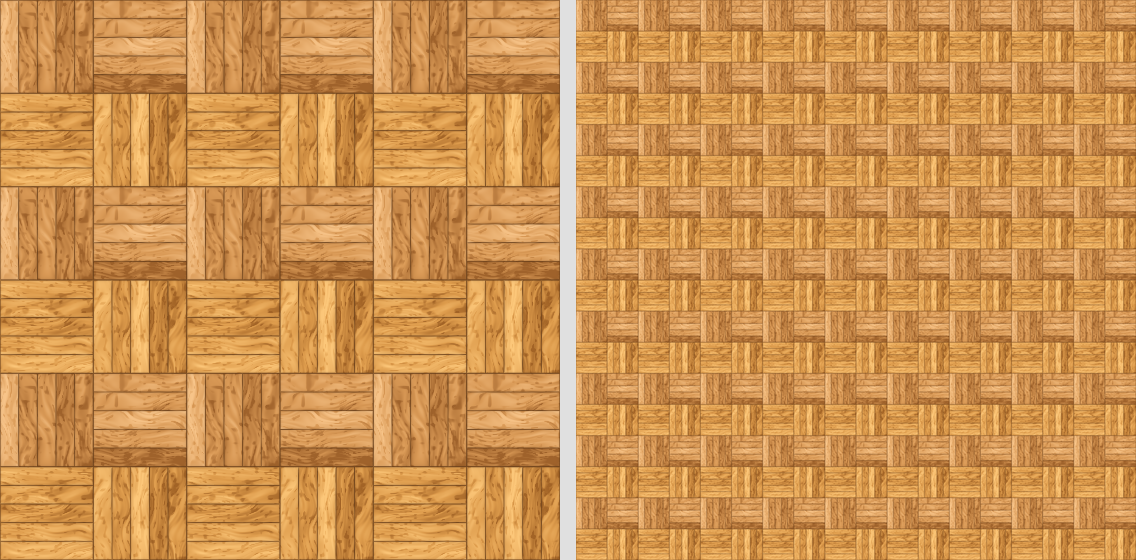
Left, the tile; right, the same tile 3 across and 3 down.
Give the GLSL for this texture, as a WebGL 2 fragment shader.

```glsl
#version 300 es
precision highp float;
// Basket-weave oak parquet: square blocks of five slats, turned at every
// other block. Four different blocks form a group that repeats 3 x 3 times.
// Grain is stretched value noise, seeded by each slat's place in its group.

uniform vec2 u_resolution;
out vec4 fragColor;

const float GROUPS = 3.0;
const float SLATS = 5.0;
const vec3 DARK_OAK = vec3(0.63, 0.39, 0.16);
const vec3 MID_OAK = vec3(0.86, 0.61, 0.32);
const vec3 PALE_OAK = vec3(0.98, 0.78, 0.51);
const vec3 SEAM = vec3(0.40, 0.24, 0.10);

// Base lightness of each slat, one row per block of the group.
const float TONES[20] = float[20](
    0.63, 0.56, 0.47, 0.61, 0.77,
    0.72, 0.40, 0.82, 0.30, 0.42,
    0.84, 0.40, 0.45, 0.34, 0.41,
    0.54, 0.46, 0.76, 0.54, 0.22);

float hash(vec2 p) {
    vec3 q = fract(p.xyx * 0.1031);
    q += dot(q, q.yzx + 33.33);
    return fract((q.x + q.y) * q.z);
}

float noise(vec2 p) {
    vec2 i = floor(p), f = fract(p);
    f = f * f * (3.0 - 2.0 * f);
    float low = mix(hash(i), hash(i + vec2(1, 0)), f.x);
    float high = mix(hash(i + vec2(0, 1)), hash(i + vec2(1, 1)), f.x);
    return mix(low, high, f.y);
}

// Lightness offset of the wood; q.x runs along the slat, q.y across it.
float woodGrain(vec2 q, float id) {
    vec2 seed = vec2(id * 17.0 + 5.0, id * 29.0 + 11.0);
    float slant = (hash(seed) - 0.5) * 0.45;
    float bend = noise(q * vec2(0.7, 1.1) + seed) - 0.5;
    float ring = q.y + slant * q.x + bend * 0.9;

    float bands = noise(vec2(q.x * 0.35, ring * 4.5) + seed) - 0.5;
    float fibres = noise(vec2(q.x * 1.3, ring * 10.0) + seed + 40.0) - 0.5;
    float flecks = noise(vec2(q.x * 4.0, ring * 9.0) + seed + 80.0);
    float pores = smoothstep(0.62, 0.92, flecks);
    float mottle = noise(q * vec2(0.9, 1.6) + seed + 120.0) - 0.5;

    // A few slats carry darker knotty smudges.
    float knots = smoothstep(0.60, 0.85, noise(q * vec2(2.2, 3.2) + seed + 160.0));
    float knotty = step(0.7, hash(seed + 3.0));

    return 0.36 * bands + 0.32 * fibres + 0.20 * mottle
         - 0.30 * pores - 0.25 * knots * knotty + 0.03;
}

vec3 oakColor(float tone) {
    vec3 lower = mix(DARK_OAK, MID_OAK, clamp(tone * 2.0, 0.0, 1.0));
    return mix(lower, PALE_OAK, clamp(tone * 2.0 - 1.0, 0.0, 1.0));
}

// Coverage of a line with smooth edges.
float lineMask(float dist, float halfWidth, float pixel) {
    return clamp((halfWidth - dist) / pixel + 0.5, 0.0, 1.0);
}

void main() {
    vec2 p = gl_FragCoord.xy / u_resolution * GROUPS * 2.0;
    float pixel = GROUPS * 2.0 / min(u_resolution.x, u_resolution.y);
    vec2 cell = mod(floor(p), 2.0);
    vec2 f = fract(p);

    // Turn the block: x along the slats, y across them.
    bool upright = cell.x != cell.y;
    vec2 local = upright ? f.yx : vec2(f.x, 1.0 - f.y);
    float slat = min(floor(local.y * SLATS), SLATS - 1.0);
    float id = (cell.x + 2.0 * cell.y) * SLATS + slat;
    vec2 q = vec2(local.x * SLATS, local.y * SLATS - slat);

    // Wood, slightly golden in the lower blocks and rosier in the upper.
    vec3 color = oakColor(TONES[int(id)] + woodGrain(q, id));
    color *= mix(vec3(1.01, 1.0, 0.93), vec3(0.99, 0.985, 1.05), cell.y);

    // Seams, unevenly dark along their length, with a soft grimy edge.
    float slatDist = min(q.y, 1.0 - q.y) / SLATS;
    vec2 edge = min(f, 1.0 - f);
    float blockDist = min(edge.x, edge.y);
    float wear = 0.55 + 0.40 * noise(vec2(q.x * 2.0, id * 7.0));
    float joint = lineMask(slatDist, 0.006, pixel) * wear;
    float border = lineMask(blockDist, 0.008, pixel) * 0.75;
    float grime = 0.22 * exp(-min(slatDist, blockDist) * 75.0);
    color = mix(color, SEAM, max(max(joint, border), grime));

    fragColor = vec4(color, 1.0);
}
```
